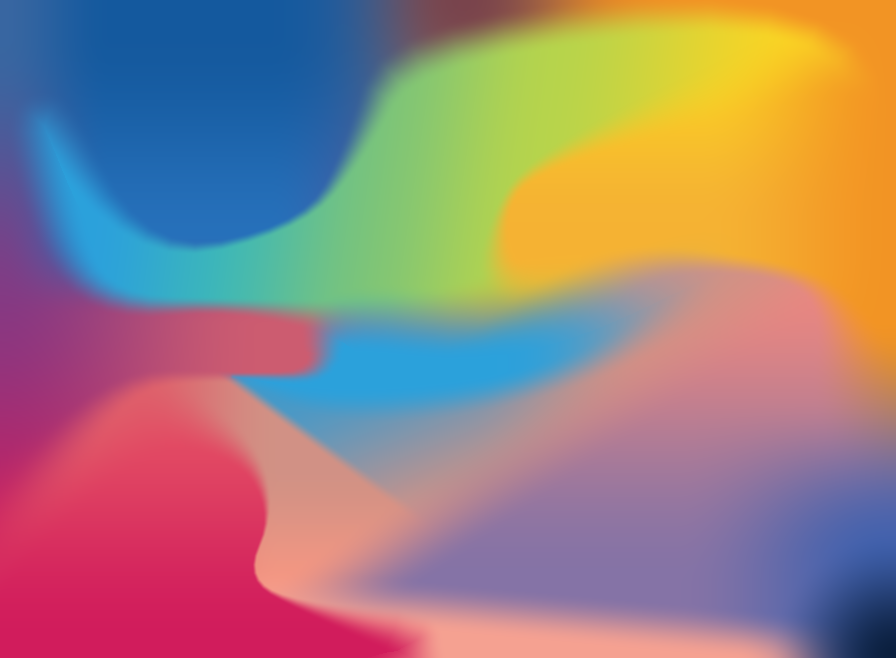
Reproduce this background procedurally as a Shadertoy shader.

```glsl
// Flowing mesh-gradient background: soft colour fields folded over one another.
// Each fold is a closed quadratic B-spline whose control points hold (x, y, softness);
// the distance to the spline gives a mask that runs from crisp to blurred along the edge.

#define VIEW vec2(7.68, 5.64)   // canvas extent in design units, y pointing down
#define ARC_STEPS 6             // straight pieces per spline arc
#define SOFTNESS 1.2            // scale of every edge blur
#define CRIMSON vec3(.82, .11, .36)
#define SKY     vec3(.17, .63, .86)
#define ORANGE  vec3(.95, .58, .14)
#define SALMON  vec3(.96, .59, .51)

// Smooth ramp from a to b; the ends may be in either order.
float ramp(float a, float b, float x) {
    float t = clamp((x - a) / (b - a), 0., 1.);
    return t * t * (3. - 2. * t);
}

// Signed distance to the line through a and b.
float lineSide(vec2 p, vec2 a, vec2 b) {
    vec2 d = normalize(b - a);
    return dot(p - a, vec2(-d.y, d.x));
}

// Soft coverage of a closed spline.
float fold(vec2 p, vec3 k[12]) {
    float best = 1e5, blur = .1, inside = -1.;
    for (int i = 0; i < 12; i++) {
        vec3 c = k[(i + 1) % 12];
        vec3 start = .5 * (k[i] + c), end = .5 * (c + k[(i + 2) % 12]);
        vec3 a = start;
        for (int j = 1; j <= ARC_STEPS; j++) {
            float t = float(j) / float(ARC_STEPS);
            vec3 b = mix(mix(start, c, t), mix(c, end, t), t);
            vec2 e = b.xy - a.xy, q = p - a.xy;
            float h = clamp(dot(q, e) / max(dot(e, e), 1e-6), 0., 1.);
            vec2 r = q - h * e;
            if (dot(r, r) < best) {
                best = dot(r, r);
                blur = mix(a.z, b.z, h);
            }
            if ((a.y > p.y) != (b.y > p.y) && q.x < e.x * q.y / e.y) inside = -inside;
            a = b;
        }
    }
    float w = max(blur * SOFTNESS, VIEW.y / iResolution.y);
    return ramp(-w, w, inside * sqrt(best));
}

// Eight-point variant; its last point becomes a corner.
float fold(vec2 p, vec3 k[8]) {
    vec3 padded[12];
    for (int i = 0; i < 12; i++) padded[i] = k[min(i, 7)];
    return fold(p, padded);
}

// Plum left side, orange right side and the deep blue pool.
vec3 backdrop(vec2 p) {
    vec3 left = mix(vec3(.22, .40, .63), vec3(.53, .22, .51), ramp(.3, 2.9, p.y));
    left = mix(left, CRIMSON, ramp(2.4, 5.2, p.y));
    left = mix(left, vec3(.80, .36, .44), ramp(0., 2.3, p.x) * ramp(2., 2.8, p.y));
    vec3 right = mix(ORANGE, vec3(.20, .36, .67), ramp(2.7, 4.7, p.y));
    vec3 col = mix(left, right, ramp(2.6, 5.3, p.x));
    vec2 q = (p - vec2(4., 0.)) / vec2(.9, .8);
    col = mix(col, vec3(.46, .24, .29), .9 * exp(-dot(q, q)));
    vec3 pool = mix(vec3(.08, .35, .62), vec3(.15, .44, .73), ramp(.3, 2.1, p.y));
    float mask = ramp(0., .95, p.x) * ramp(3.8, 2.3, p.x) * ramp(2.7, 2., p.y);
    return mix(col, pool, mask);
}

// Sky to teal to green to yellow along the upper ribbon.
vec3 ribbonColour(vec2 p) {
    float t = p.x + .15 * (p.y - 1.);
    vec3 col = mix(SKY, vec3(.24, .72, .72), ramp(.9, 2.3, t));
    col = mix(col, vec3(.49, .77, .47), ramp(1.9, 3.5, t));
    col = mix(col, vec3(.71, .83, .30), ramp(3.2, 4.7, t));
    return mix(col, vec3(.98, .83, .14), ramp(4.5, 6.8, t));
}

// Rose, salmon, mauve and blue of the lower sheet.
vec3 sheetColour(vec2 p) {
    vec3 mauve = mix(vec3(.92, .53, .50), vec3(.52, .45, .65), ramp(2.3, 5., p.y));
    mauve = mix(mauve, vec3(.25, .38, .68), ramp(5.8, 7.6, p.x) * ramp(3.4, 4.8, p.y));
    vec3 warm = mix(vec3(.82, .57, .52), SALMON, ramp(4., 5.1, p.y));
    warm = mix(vec3(.87, .38, .42), warm, ramp(1.2, 2.4, p.x));
    // Blue wedge below the streak
    float wedge = ramp(.06, -.06, lineSide(p, vec2(2., 3.25), vec2(3.3, 4.22)));
    wedge *= ramp(5.1, 3.2, p.y + .4 * (p.x - 2.6)) * ramp(5.6, 4., p.x);
    warm = mix(warm, vec3(.26, .60, .79), wedge);
    float crease = lineSide(p, vec2(3.1, 4.95), vec2(4.7, 3.85));
    vec3 col = mix(warm, mauve, ramp(-.4, .35, crease));
    // Pale rim along the bottom
    float rim = p.y - 5.13 - .09 * (p.x - 3.);
    return mix(col, vec3(.96, .63, .57), ramp(-.22, .22, rim) * ramp(7.5, 6.3, p.x));
}

void mainImage(out vec4 fragColor, in vec2 fragCoord) {
    vec2 uv = fragCoord / iResolution.xy;
    vec2 p = vec2(uv.x, 1. - uv.y) * VIEW;
    vec3 col = backdrop(p);

    float ribbon = fold(p, vec3[12](vec3(.25, .7, .25), vec3(.45, 1.9, .22), vec3(.85, 2.65, .12),
        vec3(2.1, 2.6, .04), vec3(3.6, 2.85, .25), vec3(5., 2.5, .4), vec3(7.35, 2., .2), vec3(7.5, 0., .1),
        vec3(3.45, .3, .2), vec3(3.05, 1.3, .1), vec3(2.6, 1.95, .025), vec3(1.2, 2.25, .06)));
    col = mix(col, ribbonColour(p), ribbon);

    float amber = fold(p, vec3[8](vec3(7.6, .3, .35), vec3(6.2, .75, .25), vec3(4.55, 1.4, .06),
        vec3(4.25, 1.85, .05), vec3(4.25, 2.5, .2), vec3(5.2, 2.5, .3), vec3(7.6, 2.9, .4), vec3(8.4, 1.5, .4)));
    vec3 amberColour = mix(vec3(.98, .81, .14), vec3(.96, .70, .20), ramp(.5, 1.9, p.y));
    col = mix(col, mix(amberColour, ORANGE, ramp(6., 7.7, p.x)), amber);

    float sheet = fold(p, vec3[12](vec3(-.5, 6.4, .5), vec3(.2, 4.5, .35), vec3(.95, 3.25, .1),
        vec3(2., 3.22, .03), vec3(3.6, 3.3, .1), vec3(5., 2.5, .3), vec3(5.6, 2.2, .12), vec3(6.75, 2.3, .06),
        vec3(7.2, 2.6, .15), vec3(7.45, 3.6, .5), vec3(8.6, 4.6, .6), vec3(8.6, 6.4, .5)));
    col = mix(col, sheetColour(p), sheet);

    float streak = fold(p, vec3[8](vec3(2.8, 3.25, .08), vec3(2.75, 2.65, .25), vec3(4.4, 2.85, .28),
        vec3(6.3, 2.1, .25), vec3(6.3, 2.45, .2), vec3(4.8, 3.3, .12), vec3(3., 3.55, .15), vec3(2., 3.23, .03)));
    col = mix(col, SKY, streak * ramp(6.4, 4.2, p.x));

    float ember = fold(p, vec3[8](vec3(-1., 5.4, .4), vec3(1.1, 3.4, .35), vec3(2.1, 3.8, .12),
        vec3(2.35, 4.4, .015), vec3(2.1, 4.95, .015), vec3(2.55, 5.2, .03), vec3(4.2, 5.6, .3), vec3(-1., 8., .4)));
    col = mix(col, mix(vec3(.89, .30, .39), CRIMSON, ramp(3.5, 5.5, p.y)), ember);

    // Dark lower right corner
    col = mix(col, vec3(.04, .12, .24), ramp(1.1, 0., length(p - VIEW)));
    fragColor = vec4(col, 1.);
}
```
